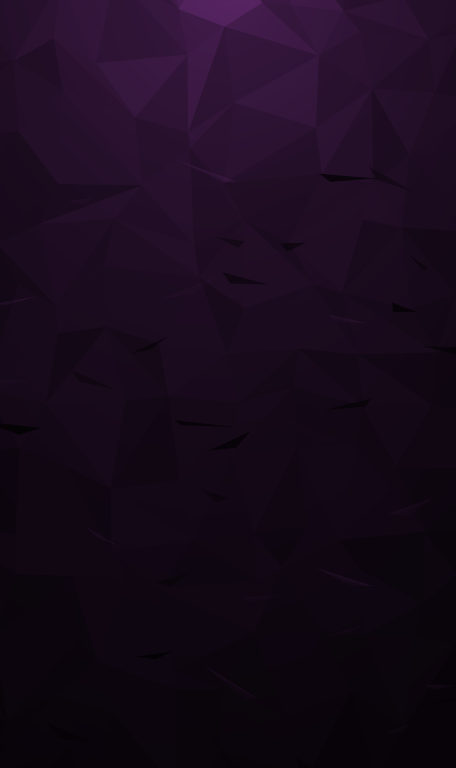
Reproduce this background procedurally as a WebGL 2 fragment shader.

```glsl
#version 300 es
precision highp float;
// A dark violet wall of crumpled low-poly facets, lit by a glow at the top centre.
// A jittered grid is split into triangles, each shaded by its centroid and a hash;
// thin dark creases and pale glints are then scattered over a second grid.

uniform vec2 u_resolution;
out vec4 fragColor;

const vec3 TINT = vec3(1.0, 0.42, 1.14);     // hue of all the light
const float BASE_LOW = 0.036;                // ambient level at the bottom
const float BASE_HIGH = 0.122;               // ambient level at the top
const float GLOW_GAIN = 0.195;
const float GLOW_REACH = 0.172;
const float SIDE_SHADE = 0.24;
const float FACET_SIZE = 0.078;
const float FACET_JITTER = 0.8;
const float FACET_CONTRAST = 0.30;
const float FACET_FLATNESS = 0.65;           // 1 gives one flat tone per facet
const float CREASE_SIZE = 0.092;
const float CREASE_CHANCE = 0.52;
const float CREASE_DARKNESS = 0.68;
const float GLINT_SHARE = 0.42;              // part of the creases that catch light
const float GLINT_GAIN = 0.085;

float hash(vec2 cell, float seed) {
    vec3 q = fract(vec3(cell.xyx + seed * 7.31) * vec3(0.1031, 0.1030, 0.0973));
    q += dot(q, q.yzx + 33.33);
    return fract((q.x + q.y) * q.z);
}

float cross2(vec2 a, vec2 b) { return a.x * b.y - a.y * b.x; }

// Signed distance to the line through a and b, positive on its left
float edgeDistance(vec2 p, vec2 a, vec2 b) {
    return cross2(b - a, p - a) / max(length(b - a), 1e-5);
}

// Antialiased triangle coverage for either winding order
float triangle(vec2 p, vec2 a, vec2 b, vec2 c, float pixel) {
    float winding = sign(cross2(b - a, c - a));
    float inside = min(min(winding * edgeDistance(p, a, b), winding * edgeDistance(p, b, c)),
                       winding * edgeDistance(p, c, a));
    return smoothstep(-0.6 * pixel, 0.6 * pixel, inside);
}

// Smooth light level behind the facets
float lightLevel(vec2 p, float aspect) {
    vec2 fromLamp = p - vec2(0.5 * aspect, 1.0);
    float side = fromLamp.x / (0.5 * aspect);
    float ambient = mix(BASE_LOW, BASE_HIGH, clamp(p.y, 0.0, 1.0));
    ambient *= 1.0 - SIDE_SHADE * side * side - 0.06 * side;
    return ambient + GLOW_GAIN * exp(-length(fromLamp) / GLOW_REACH);
}

vec2 meshVertex(vec2 id) {
    vec2 jitter = vec2(hash(id, 1.0), hash(id, 2.0)) - 0.5;
    return (id + FACET_JITTER * jitter) * FACET_SIZE;
}

// Adds one facet: x collects weighted tone, y collects weight
vec2 facet(vec2 p, vec2 a, vec2 b, vec2 c, float shade, float aspect, float pixel) {
    float cover = triangle(p, a, b, c, pixel);
    vec2 samplePoint = mix(p, (a + b + c) / 3.0, FACET_FLATNESS);
    float tone = lightLevel(samplePoint, aspect) * (1.0 + FACET_CONTRAST * (shade - 0.5));
    return vec2(tone, 1.0) * cover;
}

float facetMesh(vec2 p, float aspect, float pixel) {
    vec2 home = floor(p / FACET_SIZE);
    vec2 total = vec2(lightLevel(p, aspect), 1.0) * 1e-3;
    for (int j = -1; j <= 1; j++)
    for (int i = -1; i <= 1; i++) {
        vec2 id = home + vec2(i, j);
        vec2 a = meshVertex(id), b = meshVertex(id + vec2(1, 0));
        vec2 c = meshVertex(id + vec2(1, 1)), d = meshVertex(id + vec2(0, 1));
        // Turn the diagonal at random
        if (hash(id, 3.0) > 0.5) { vec2 first = a; a = b; b = c; c = d; d = first; }
        total += facet(p, a, b, c, hash(id, 4.0), aspect, pixel);
        total += facet(p, a, c, d, hash(id, 5.0), aspect, pixel);
    }
    return total.x / total.y;
}

// Thin slivers: dark ones multiply the tone, pale ones add to it
float addCreases(float tone, vec2 p, float pixel) {
    vec2 home = floor(p / CREASE_SIZE);
    for (int j = -1; j <= 1; j++)
    for (int i = -1; i <= 1; i++) {
        vec2 id = home + vec2(i, j);
        vec2 centre = (id + vec2(hash(id, 11.0), hash(id, 12.0))) * CREASE_SIZE;
        float chance = CREASE_CHANCE * (1.0 - smoothstep(0.72, 0.96, centre.y));
        if (hash(id, 13.0) > chance) continue;
        float angle = mix(-0.65, 0.45, hash(id, 14.0));
        vec2 along = vec2(cos(angle), sin(angle));
        vec2 across = vec2(-along.y, along.x);
        float reach = mix(0.014, 0.042, hash(id, 15.0));
        float depth = mix(0.005, 0.013, hash(id, 16.0));
        vec2 a = centre - along * reach, b = centre + along * reach;
        vec2 tip = centre + along * reach * (hash(id, 17.0) * 1.6 - 0.8) - across * depth;
        float cover = triangle(p, a, b, tip, pixel);
        if (hash(id, 18.0) < GLINT_SHARE) {
            float rim = exp(-abs(edgeDistance(p, a, b)) / 0.002);
            tone += GLINT_GAIN * cover * mix(0.22, 1.0, rim) * hash(id, 19.0);
        } else {
            tone *= 1.0 - CREASE_DARKNESS * cover * mix(0.4, 1.0, hash(id, 19.0));
        }
    }
    return tone;
}

void main() {
    float pixel = 1.0 / u_resolution.y;
    vec2 p = gl_FragCoord.xy * pixel;
    float aspect = u_resolution.x * pixel;
    float tone = addCreases(facetMesh(p, aspect, pixel), p, pixel);
    fragColor = vec4(tone * TINT, 1.0);
}
```
